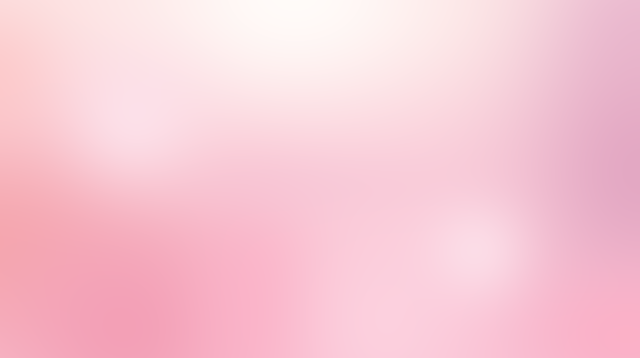
A WebGL 1 fragment shader for this background:

```glsl
precision mediump float;
// Soft blush backdrop: a vertical pink gradient tinted by wide elliptical
// glows. Coral and rose fill the lower left, mauve the right edge, and pale
// lights sit at the top, the upper left and the lower right.

uniform vec2 u_resolution;

const vec3 CREAM_PINK = vec3(0.99, 0.89, 0.89);
const vec3 MID_PINK   = vec3(0.98, 0.80, 0.85);
const vec3 LOW_PINK   = vec3(0.98, 0.77, 0.84);
const vec3 CORAL      = vec3(0.96, 0.65, 0.67);
const vec3 PEACH      = vec3(0.99, 0.77, 0.77);
const vec3 ROSE       = vec3(0.95, 0.62, 0.71);
const vec3 CANDY      = vec3(0.985, 0.69, 0.78);
const vec3 MAUVE      = vec3(0.885, 0.65, 0.76);
const vec3 LILAC      = vec3(0.92, 0.73, 0.82);
const vec3 DUSTY_PINK = vec3(0.96, 0.76, 0.83);
const vec3 PALE_BLUSH = vec3(0.99, 0.89, 0.925);
const vec3 SOFT_BLUSH = vec3(0.99, 0.83, 0.88);
const vec3 WARM_WHITE = vec3(1.0, 0.985, 0.975);

// Gaussian falloff over an ellipse: 1 at the centre, 1/e at the radii.
float glow(vec2 p, vec2 centre, vec2 radii) {
  vec2 d = (p - centre) / radii;
  return exp(-dot(d, d));
}

// Blends a coloured glow over the colour below it.
vec3 tint(vec3 below, vec3 colour, float strength, vec2 p, vec2 centre, vec2 radii) {
  return mix(below, colour, strength * glow(p, centre, radii));
}

// Three-stop gradient from the bottom to the top.
vec3 verticalGradient(float y) {
  vec3 lower = mix(LOW_PINK, MID_PINK, smoothstep(0.0, 0.5, y));
  return mix(lower, CREAM_PINK, smoothstep(0.45, 1.0, y));
}

void main() {
  vec2 p = gl_FragCoord.xy / u_resolution;
  vec3 colour = verticalGradient(p.y);

  // Warm left side
  colour = tint(colour, CORAL, 0.95, p, vec2(-0.03, 0.32), vec2(0.30, 0.33));
  colour = tint(colour, ROSE, 0.95, p, vec2(0.20, 0.08), vec2(0.20, 0.33));
  colour = tint(colour, PEACH, 0.70, p, vec2(-0.02, 0.79), vec2(0.12, 0.21));

  // Pink centre
  colour = tint(colour, CANDY, 0.70, p, vec2(0.40, 0.15), vec2(0.10, 0.30));
  colour = tint(colour, DUSTY_PINK, 0.50, p, vec2(0.48, 0.48), vec2(0.20, 0.10));

  // Cool right edge above a pink corner
  colour = tint(colour, LILAC, 0.80, p, vec2(1.00, 0.95), vec2(0.16, 0.30));
  colour = tint(colour, MAUVE, 0.95, p, vec2(1.00, 0.52), vec2(0.18, 0.42));
  colour = tint(colour, CANDY, 0.95, p, vec2(0.98, 0.06), vec2(0.17, 0.20));

  // Pale lights
  colour = tint(colour, WARM_WHITE, 1.00, p, vec2(0.46, 1.02), vec2(0.23, 0.31));
  colour = tint(colour, PALE_BLUSH, 0.85, p, vec2(0.21, 0.67), vec2(0.11, 0.19));
  colour = tint(colour, SOFT_BLUSH, 0.75, p, vec2(0.60, 0.10), vec2(0.13, 0.28));
  colour = tint(colour, PALE_BLUSH, 0.75, p, vec2(0.745, 0.30), vec2(0.08, 0.14));

  gl_FragColor = vec4(colour, 1.0);
}
```
